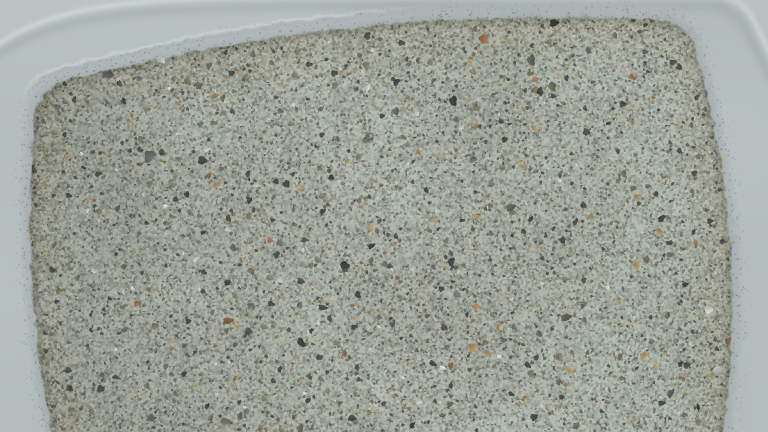
Reproduce this texture procedurally as a Shadertoy shader.

```glsl
// Speckled pale sand with mixed mineral grains in a translucent white tray.

const vec3 SAND_SHADE = vec3(0.405, 0.42, 0.37);
const vec3 SAND_LIGHT = vec3(0.705, 0.735, 0.695);
const vec3 SAND_WARM  = vec3(0.56, 0.53, 0.44);
const vec3 TRAY_BASE  = vec3(0.695, 0.735, 0.735);
const vec3 TRAY_GLOW  = vec3(0.75, 0.79, 0.795);

// Integer hash: three values in 0..1 per cell and seed
vec3 hash3(vec2 cell, float seed) {
    uvec3 v = uvec3(ivec3(vec3(cell, seed)));
    v = v * 1664525u + 1013904223u;
    v.x += v.y * v.z; v.y += v.z * v.x; v.z += v.x * v.y;
    v ^= v >> 16u;
    v.x += v.y * v.z; v.y += v.z * v.x; v.z += v.x * v.y;
    return vec3(v >> 8u) / 16777216.0;
}

float valueNoise(vec2 p, float seed) {
    vec2 i = floor(p), f = fract(p);
    f = f * f * (3.0 - 2.0 * f);
    float low  = mix(hash3(i, seed).x, hash3(i + vec2(1, 0), seed).x, f.x);
    float high = mix(hash3(i + vec2(0, 1), seed).x, hash3(i + vec2(1, 1), seed).x, f.x);
    return mix(low, high, f.y);
}

float smoothMax(float a, float b, float k) {
    float h = max(k - abs(a - b), 0.0) / k;
    return max(a, b) + h * h * k * 0.25;
}

float line(float d, float width) {
    return exp(-d * d / (width * width));
}

// Signed distance to the bowed sand bed, negative inside
float sandBed(vec2 p) {
    float left  = 0.07 + 0.2 * (p.y - 0.5) * (p.y - 0.5) - p.x;
    float right = p.x - 1.695 + 0.25 * (p.y - 0.3) * (p.y - 0.3);
    float top   = p.y - 0.96 + 0.115 * (p.x - 1.28) * (p.x - 1.28);
    return smoothMax(smoothMax(left, right, 0.05), top, 0.07);
}

// Tone of fine grains, blended softly between neighbours
float grainTone(vec2 p, float seed) {
    vec2 base = floor(p);
    float total = 0.0, weights = 0.0;
    for (int k = 0; k < 9; k++) {
        vec2 cell = base + vec2(k % 3 - 1, k / 3 - 1);
        vec3 h = hash3(cell, seed);
        vec2 d = p - cell - h.xy;
        float weight = exp(-9.0 * dot(d, d));
        total += weight * h.z;
        weights += weight;
    }
    return total / weights;
}

vec3 mineralColor(float pick, float tone) {
    vec3 c = vec3(0.22, 0.235, 0.23);                    // charcoal
    if (pick > 0.30) c = vec3(0.36, 0.38, 0.38);         // slate
    if (pick > 0.46) c = vec3(0.43, 0.41, 0.33);         // olive
    if (pick > 0.80) c = vec3(0.64, 0.51, 0.32);         // ochre
    if (pick > 0.89) c = vec3(0.56, 0.38, 0.25);         // rust
    if (pick > 0.93) c = vec3(0.77, 0.79, 0.76);         // shell
    return c * mix(0.85, 1.15, tone);
}

// Scattered angular grains: colour in rgb, coverage in a
vec4 flecks(vec2 p, float spacing, float radius, float chance, float seed, float soft) {
    vec4 result = vec4(0.0);
    vec2 base = floor(p / spacing);
    for (int k = 0; k < 9; k++) {
        vec2 cell = base + vec2(k % 3 - 1, k / 3 - 1);
        vec3 place = hash3(cell, seed), look = hash3(cell, seed + 50.0);
        if (place.z > chance) continue;
        vec2 d = p - (cell + 0.1 + 0.8 * place.xy) * spacing;
        float turn = 6.2832 * look.x;
        d = mat2(cos(turn), -sin(turn), sin(turn), cos(turn)) * d;
        d.y *= mix(1.0, 1.7, look.y);
        float angle = atan(d.y, d.x + 1e-6);
        float size = radius * mix(0.5, 1.25, look.z);
        size *= 1.0 + 0.12 * cos(3.0 * angle + turn) + 0.07 * cos(5.0 * angle);
        float cover = smoothstep(soft, -soft, length(d) - size);
        vec3 color = mineralColor(fract(look.z * 7.0 + look.y * 13.0), look.x);
        color *= 1.0 + 0.15 * clamp(d.y / size, -1.0, 1.0);
        if (cover > result.a) result = vec4(color, cover);
    }
    return result;
}

vec3 sandColor(vec2 p, float bed, float soft) {
    float tone = 0.7 * grainTone(p * 190.0, 1.0) + 0.3 * valueNoise(p * 290.0, 2.0);
    tone = clamp(0.5 + 1.35 * (tone - 0.5), 0.0, 1.0);
    float patches = 0.6 * valueNoise(p * 7.0, 3.0) + 0.4 * valueNoise(p * 19.0, 4.0);
    vec3 color = mix(SAND_SHADE, SAND_LIGHT, pow(tone, 0.4));
    color *= 0.965 + 0.09 * patches - 0.09 * smoothstep(0.75, 0.0, p.x);
    float rim = smoothstep(-0.14, 0.0, bed);
    color = mix(color, SAND_WARM * (0.75 + 0.5 * tone), 0.22 * rim + 0.10 * (1.0 - patches));
    float density = 1.6 - 1.1 * patches;
    vec4 small  = flecks(p, 0.013, 0.0040, 0.27 * density, 11.0, soft);
    vec4 medium = flecks(p, 0.028, 0.0070, 0.27 * density, 12.0, soft);
    vec4 large  = flecks(p, 0.060, 0.0110, 0.12 * density, 13.0, soft);
    color = mix(color, small.rgb, 0.72 * small.a);
    color = mix(color, medium.rgb, 0.8 * medium.a);
    color = mix(color, large.rgb, 0.9 * large.a);
    return color * (1.0 - 0.14 * smoothstep(-0.025, 0.0, bed));
}

vec3 trayColor(vec2 p, float bed, float soft) {
    float rimLeft = p.y - 1.01 + 0.11 * exp(-6.0 * p.x);
    float rimRight = 0.9 * (p.x - 1.72) + 0.45 * (p.y - 1.0);
    float rim = smoothMax(rimLeft, rimRight, 0.06);
    vec3 color = TRAY_BASE + 0.025 * valueNoise(p * 3.0, 5.0);
    color = mix(color, TRAY_GLOW, 0.4 * smoothstep(-0.02, 0.015, rim));
    color += 0.06 * line(rim, 0.008) - 0.04 * line(rim + 0.024, 0.014);
    float topSide = smoothstep(0.75, 0.85, p.y) * smoothstep(1.1, 0.7, p.x);
    color += topSide * (0.06 * line(bed - 0.035, 0.004) - 0.04 * line(bed - 0.026, 0.008));
    color *= 1.0 - 0.07 * smoothstep(0.03, 0.0, bed);
    // Stray dust clinging to the wall
    vec4 dust = flecks(p, 0.009, 0.0022, 0.35, 14.0, soft);
    return mix(color, SAND_SHADE, 0.5 * dust.a * smoothstep(0.055, 0.0, bed));
}

void mainImage(out vec4 fragColor, in vec2 fragCoord) {
    vec2 p = fragCoord / iResolution.y;
    p.x += 0.5 * (16.0 / 9.0 - iResolution.x / iResolution.y);
    float soft = max(0.0018, 0.8 / iResolution.y);
    float bed = sandBed(p) + 0.008 * (valueNoise(p * 60.0, 6.0) - 0.5);
    float inTray = smoothstep(-2.0 * soft, 2.0 * soft, bed);
    vec3 color = mix(sandColor(p, bed, soft), trayColor(p, bed, soft), inTray);
    fragColor = vec4(clamp(color, 0.0, 1.0), 1.0);
}
```
